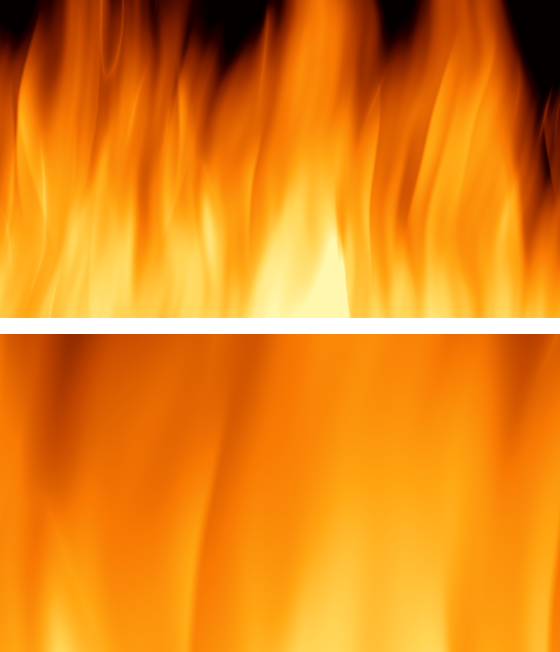
Top, the full canvas; bottom, a detail of the centre.
Write a WebGL 1 fragment shader that draws this texture.

```glsl
precision highp float;
// A wall of soft fire: heat falls with height, is stirred by upright gradient
// noise, and is cut by leaning tongues with one crisp edge and one soft edge.
// The heat then picks a colour from near black through orange to pale yellow.
uniform vec2 u_resolution;

vec2 hash2(vec2 p) {
  p = vec2(dot(p, vec2(127.1, 311.7)), dot(p, vec2(269.5, 183.3)));
  return fract(sin(p) * 43758.55);
}

float gradientNoise(vec2 p) {
  vec2 i = floor(p), f = fract(p);
  vec2 u = f * f * f * (f * (f * 6.0 - 15.0) + 10.0);
  vec2 o = vec2(0.0, 1.0);
  float a = dot(hash2(i) * 2.0 - 1.0, f);
  float b = dot(hash2(i + o.yx) * 2.0 - 1.0, f - o.yx);
  float c = dot(hash2(i + o.xy) * 2.0 - 1.0, f - o.xy);
  float d = dot(hash2(i + o.yy) * 2.0 - 1.0, f - o.yy);
  return mix(mix(a, b, u.x), mix(c, d, u.x), u.y);
}

float bump(float x, float centre, float width) {
  float d = (x - centre) / width;
  return exp(-d * d);
}

// One tongue: bright along its crisp side, fading across to the other side
float tongue(vec2 p, float id, float rootX) {
  vec2 size = hash2(vec2(id, 3.0)), pose = hash2(vec2(id, 8.0));
  vec2 look = hash2(vec2(id, 15.0));
  float v = (p.y + 0.25 - 0.6 * pose.x) / (0.4 + 0.45 * size.y);
  float spine = rootX + (pose.y - 0.35) * 0.22 * v + 0.02 * sin(v * 4.5 + id);
  float halfWidth = 0.008 + (0.025 + 0.05 * size.x) * sqrt(clamp(1.0 - v, 0.0, 1.0));
  float side = look.x < 0.5 ? -1.0 : 1.0;
  float d = (p.x - spine) * side + halfWidth;
  float blur = 0.006 + 0.022 * look.y * look.y;
  float body = smoothstep(-blur, blur, d) * (1.0 - smoothstep(0.0, halfWidth * 2.4, d));
  float fade = smoothstep(0.0, 0.5, v) * (1.0 - smoothstep(0.55, 1.0, v));
  return body * fade * mix(-0.14, 0.36, hash2(vec2(id, 21.0)).x);
}

// Overall glow: hot bed, tall plumes, dark upper corners and right side
float glow(vec2 uv) {
  float heat = 0.91 - 0.78 * uv.y;
  heat += 0.12 * bump(uv.x, 0.5, 0.16) * (1.0 - uv.y);
  heat += 0.22 * uv.y * (bump(uv.x, 0.57, 0.07) + bump(uv.x, 0.82, 0.07));
  heat += 0.14 * uv.y * bump(uv.x, 0.19, 0.08);
  heat -= 0.16 * smoothstep(0.6, 1.0, uv.y)
        * (bump(uv.x, 0.03, 0.06) + bump(uv.x, 0.4, 0.06) + bump(uv.x, 0.71, 0.04));
  heat -= 0.36 * smoothstep(0.86, 0.97, uv.x) * smoothstep(-0.1, 0.55, uv.y);
  return heat;
}

vec3 fireColour(float heat) {
  vec3 c = mix(vec3(0.02, 0.0, 0.0), vec3(0.16, 0.0, 0.0), clamp(heat / 0.07, 0.0, 1.0));
  c = mix(c, vec3(0.47, 0.11, 0.0), clamp((heat - 0.07) / 0.11, 0.0, 1.0));
  c = mix(c, vec3(0.75, 0.27, 0.0), clamp((heat - 0.18) / 0.18, 0.0, 1.0));
  c = mix(c, vec3(0.97, 0.47, 0.01), clamp((heat - 0.36) / 0.21, 0.0, 1.0));
  c = mix(c, vec3(1.0, 0.65, 0.07), clamp((heat - 0.57) / 0.2, 0.0, 1.0));
  c = mix(c, vec3(1.0, 0.83, 0.33), clamp((heat - 0.77) / 0.18, 0.0, 1.0));
  return mix(c, vec3(1.0, 0.97, 0.68), clamp((heat - 0.95) / 0.25, 0.0, 1.0));
}

void main() {
  vec2 uv = gl_FragCoord.xy / u_resolution;
  float aspect = u_resolution.x / u_resolution.y;
  vec2 p = vec2(uv.x * aspect, uv.y);

  // Sway bends every upright feature sideways
  vec2 q = p;
  q.x += 0.13 * gradientNoise(p * vec2(2.2, 1.7) + 4.0) - 0.08 * p.y;
  q.x += 0.03 * gradientNoise(p * vec2(5.0, 4.0) + 17.0);

  // Broad billows, upright streaks and fine strands
  float heat = glow(uv);
  heat += 0.32 * gradientNoise(q * vec2(5.0, 1.8) + 9.0);
  heat += 0.26 * gradientNoise(q * vec2(11.0, 2.4) + 31.0);
  heat += 0.10 * gradientNoise(q * vec2(27.0, 2.8) + 53.0);

  // Thin bright filaments where a noise field crosses zero
  float ridge = abs(gradientNoise(q * vec2(8.0, 1.3) + 71.0));
  float patches = smoothstep(0.0, 0.35, gradientNoise(p * vec2(4.0, 2.5) + 90.0));
  heat += 0.15 * exp(-ridge * 22.0) * patches;

  // Scattered tongues, one per slot across the width
  vec2 bent = mix(p, q, 0.5);
  for (int i = 0; i < 36; i++) {
    float id = float(i);
    float rootX = (id + hash2(vec2(id, 1.0)).x) / 36.0 * (aspect + 0.1) - 0.08;
    heat += tongue(bent, id, rootX);
  }

  gl_FragColor = vec4(fireColour(heat), 1.0);
}
```
